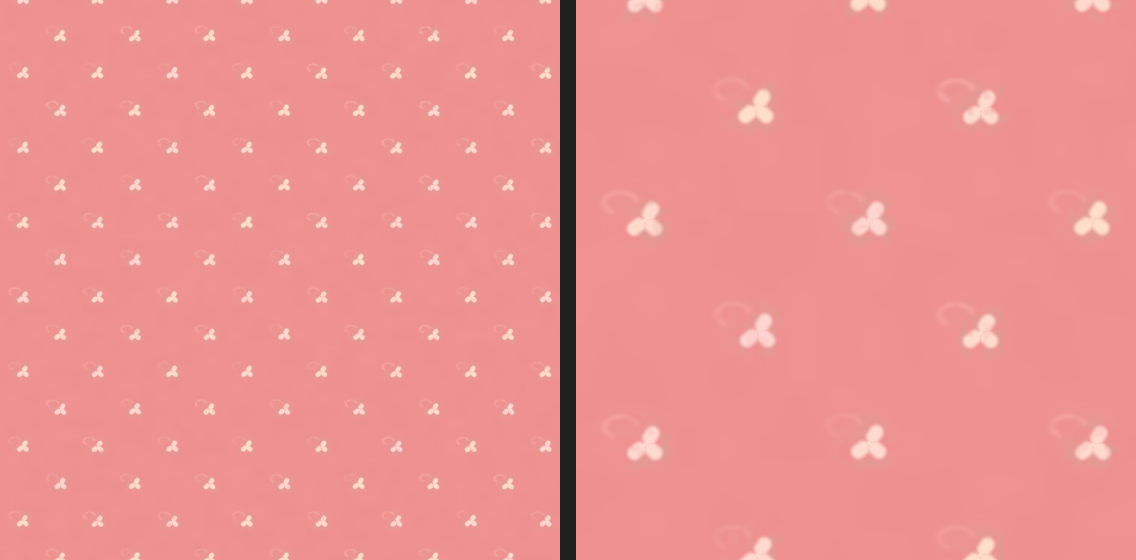
Left, the full canvas; right, a detail of the centre.
This pattern is drawn by a Shadertoy shader. Its source:

```glsl
// Small cream three-petal sprigs with faint curls, staggered on a coral ground.

const float REPEATS = 7.5;                     // sprigs across; two staggered rows per repeat
const vec2  ORIGIN = vec2(0.303, 0.523);       // first sprig, in repeat units
const vec3  GROUND = vec3(0.938, 0.568, 0.568);
const vec3  HALO   = vec3(0.925, 0.583, 0.570);
const vec3  FRINGE = vec3(0.895, 0.600, 0.580);
const vec3  CURL   = vec3(0.985, 0.700, 0.690);
const vec3  PINK   = vec3(1.000, 0.835, 0.820);
const vec3  CREAM  = vec3(1.000, 0.875, 0.785);
const vec2  HEART  = vec2(0.006, -0.004);      // point where the petals meet
const vec2  TIPS[3] = vec2[3](vec2(0.037, 0.044), vec2(-0.043, -0.043), vec2(0.050, -0.043));
const float PETAL_RADIUS = 0.031;
const float PETAL_BLUR = 0.014;
const vec2  CURL_CENTER = vec2(-0.105, 0.072);
const vec2  CURL_RADII = vec2(0.073, 0.048);
const float CURL_WIDTH = 0.009;
const float HALO_RADIUS = 0.19;
const float GRAIN = 220.0;                     // noise cells across the canvas

float hash(vec2 p) {
    uvec2 u = uvec2(ivec2(p)) * uvec2(1597u, 3812u) + 7919u;
    uint h = (u.x ^ (u.y * 747796405u)) * 2891336453u;
    h = ((h >> 15) ^ h) * 277803737u;
    return float((h >> 16) & 65535u) / 65535.0;
}

float noise(vec2 p) {
    vec2 i = floor(p), f = fract(p);
    f = f * f * (3.0 - 2.0 * f);
    return mix(mix(hash(i), hash(i + vec2(1, 0)), f.x),
               mix(hash(i + vec2(0, 1)), hash(i + vec2(1, 1)), f.x), f.y);
}

float segment(vec2 p, vec2 a, vec2 b) {
    vec2 d = b - a;
    return length(p - a - d * clamp(dot(p - a, d) / dot(d, d), 0.0, 1.0));
}

// Three round-ended petals, each starting a little way out from the heart.
float petals(vec2 p) {
    float d = 1.0;
    for (int i = 0; i < 3; i++) {
        vec2 base = mix(HEART, TIPS[i], 0.55);
        d = min(d, segment(p, base, TIPS[i]) - PETAL_RADIUS);
        d = min(d, segment(p, HEART, TIPS[i]) - 0.45 * PETAL_RADIUS);
    }
    return d;
}

// Thin oval loop that opens toward the petals.
float curl(vec2 p, float blur) {
    vec2 e = (p - CURL_CENTER) / CURL_RADII;
    float d = abs(length(e) - 1.0) * CURL_RADII.y - CURL_WIDTH;
    float gap = dot(normalize(e + 1e-5), vec2(0.6, -0.8));
    return (1.0 - smoothstep(-blur, blur, d)) * (1.0 - smoothstep(0.3, 0.75, gap));
}

void mainImage(out vec4 fragColor, in vec2 fragCoord) {
    vec2 uv = fragCoord / iResolution.y;
    float pixel = REPEATS / iResolution.y;
    float blur = max(PETAL_BLUR, 0.75 * pixel);
    float grain = noise(uv * GRAIN);

    // Ground with very slight mottling
    vec3 color = GROUND + 0.008 * (noise(uv * 45.0) - 0.5);

    // Two interleaved square lattices give the half-drop layout
    for (int k = 0; k < 2; k++) {
        vec2 q = uv * REPEATS - ORIGIN - 0.5 * float(k);
        vec2 id = round(q);
        vec2 p = q - id;
        vec2 key = id * 2.0 + float(k);
        float tint = hash(key + 31.0);
        float wear = hash(key + 77.0);
        p += 0.008 * (vec2(tint, wear) - 0.5);

        // Grainy halo and darker flecks close to the petals
        float d = petals(p);
        float reach = 1.0 - smoothstep(0.45, 1.0, length(p + vec2(0.025, -0.01)) / HALO_RADIUS);
        color = mix(color, HALO, reach * smoothstep(0.15, 0.6, grain));
        float near = 1.0 - smoothstep(0.015, 0.065, d);
        color = mix(color, FRINGE, near * smoothstep(0.25, 0.75, grain));

        // Faint, broken curl
        float ink = curl(p, blur) * mix(0.3, 0.75, wear) * mix(0.45, 1.0, grain);
        color = mix(color, CURL, ink);

        // Petals, with uneven tint and fill
        float fill = 1.0 - smoothstep(-blur, blur, d);
        fill *= 1.0 - 0.3 * wear * smoothstep(0.5, 0.9, noise(uv * GRAIN + 40.0));
        color = mix(color, mix(PINK, CREAM, tint), fill);
    }
    fragColor = vec4(color, 1.0);
}
```
